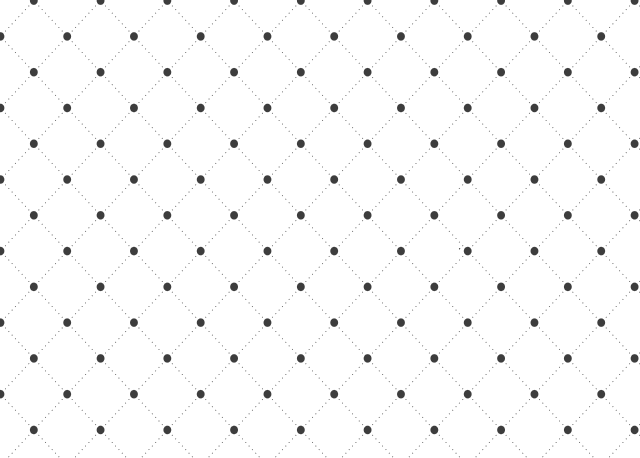
Give the GLSL for this pattern, as a Shadertoy shader.

```glsl
#define PERIOD vec2(0.1043, 0.1118)
#define ORIGIN vec2(0.0007, 0.0569)
#define DISC_RADII vec2(0.0061, 0.0066)
#define BEAD_RADIUS 0.0008
#define BEADS_PER_EDGE 10.0
#define SPECK_POS vec2(0.7181, 0.3887)
#define SPECK_RADIUS 0.0010
#define PAPER vec3(1.0)
#define INK vec3(0.24)
#define BEAD_INK vec3(0.48)

// Diagonal lattice: discs sit at integer coordinates, edges join neighbours.
vec2 toLattice(vec2 p) {
    vec2 q = p / PERIOD;
    return vec2(q.x + q.y, q.x - q.y);
}

vec2 fromLattice(vec2 l) {
    return 0.5 * vec2(l.x + l.y, l.x - l.y) * PERIOD;
}

float ellipseDistance(vec2 p, vec2 radii) {
    return (length(p / radii) - 1.0) * min(radii.x, radii.y);
}

float beadCentre(float t) {
    return (floor(t * BEADS_PER_EDGE) + 0.5) / BEADS_PER_EDGE;
}

float coverage(float dist, float pixel) {
    return clamp(0.5 - dist / pixel, 0.0, 1.0);
}

void mainImage(out vec4 fragColor, in vec2 fragCoord) {
    // Canvas widths, measured down from the top edge
    float pixel = 1.0 / iResolution.x;
    vec2 p = vec2(fragCoord.x, iResolution.y - fragCoord.y) * pixel;
    vec2 lattice = toLattice(p - ORIGIN);
    vec2 node = round(lattice);

    // Fine beads along both diagonal directions
    vec2 beadA = fromLattice(lattice - vec2(node.x, beadCentre(lattice.y)));
    vec2 beadB = fromLattice(lattice - vec2(beadCentre(lattice.x), node.y));
    float beadDist = min(length(beadA), length(beadB)) - BEAD_RADIUS;

    // Solid discs at the crossings, plus one stray speck
    float discDist = ellipseDistance(fromLattice(lattice - node), DISC_RADII);
    float speckDist = length(p - SPECK_POS) - SPECK_RADIUS;

    vec3 color = mix(PAPER, BEAD_INK, coverage(beadDist, pixel));
    color = mix(color, INK, coverage(min(discDist, speckDist), pixel));
    fragColor = vec4(color, 1.0);
}
```
